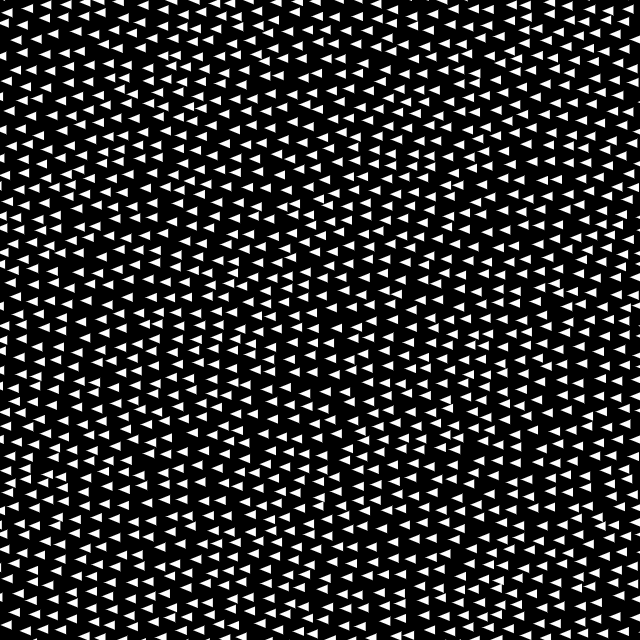
Write a Shadertoy shader that draws this pattern.

```glsl
// Small white triangles, all pointing left, scattered over black.
// Each sits in a jittered cell of a lattice whose rows slide at random
// and undulate with layered sines, so that they rarely touch.

float hash(vec2 cell) {
    vec3 q = fract(cell.xyx * vec3(0.1031, 0.1030, 0.0973));
    q += dot(q, q.yzx + 33.33);
    return fract((q.x + q.y) * q.z);
}

// Vertical drift of the rows
float wave(vec2 p) {
    return 0.009 * sin(19.0 * p.x + 4.0 * p.y + 0.7)
         + 0.005 * sin(15.0 * p.y - 13.0 * p.x)
         + 0.002 * sin(47.0 * p.x - 9.0 * p.y + 2.0);
}

// Signed distance to an isosceles triangle with its tip to the left
float triangleDistance(vec2 p, vec2 size) {
    vec2 slantNormal = normalize(vec2(-0.5 * size.y, size.x));
    float slant = dot(vec2(p.x + 0.5 * size.x, abs(p.y)), slantNormal);
    return max(slant, p.x - 0.5 * size.x);
}

void mainImage(out vec4 fragColor, in vec2 fragCoord) {
    vec2 p = fragCoord / iResolution.y;
    float pixel = 1.0 / iResolution.y;
    vec2 cells = vec2(33.0, 44.0);
    vec2 lattice = (p - vec2(0.0, wave(p))) * cells;

    // Nearest triangle among the neighbouring cells
    float dist = 1.0;
    for (int j = -1; j <= 1; j++) {
        float row = floor(lattice.y) + float(j);
        float rowShift = hash(vec2(row + 71.0, 19.0));
        float column = floor(lattice.x - rowShift);
        for (int i = -1; i <= 1; i++) {
            vec2 cell = vec2(column + float(i), row);
            vec2 jitter = vec2(hash(cell + 113.0), hash(cell + 257.0)) - 0.5;
            vec2 center = cell + 0.5 + vec2(rowShift, 0.0) + jitter * vec2(0.38, 0.42);
            center /= cells;
            center.y += wave(center);
            dist = min(dist, triangleDistance(p - center, vec2(0.0176, 0.0142)));
        }
    }

    // Edge smoothed over one pixel
    float coverage = clamp(0.5 - dist / pixel, 0.0, 1.0);
    fragColor = vec4(vec3(0.995 * coverage), 1.0);
}
```
